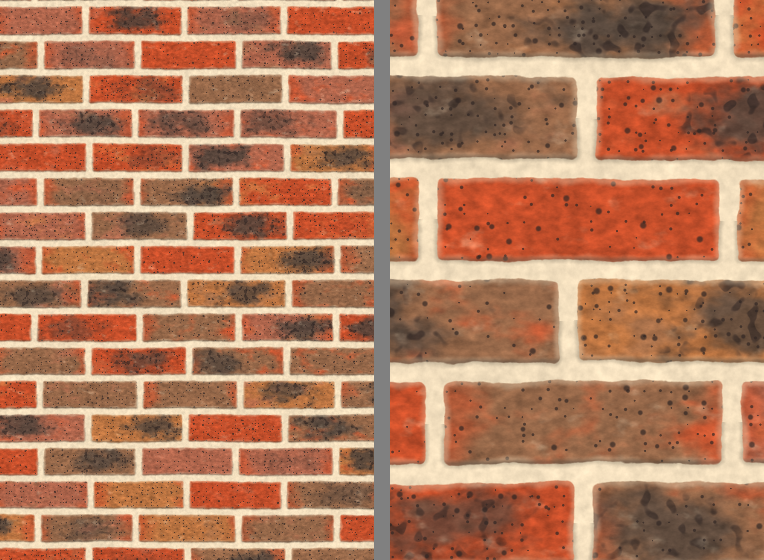
Left, the full canvas; right, a detail of the centre.
Give the GLSL for this texture, as a Shadertoy shader.

```glsl
// Weathered brick wall in running bond: ragged red, rose, umber and ochre
// bricks in cream mortar. Each brick is a rounded box with a hashed tone,
// soot bloom and pits; gradient noise gives the grain and the worn edges.

#define BRICKS_ACROSS 3.75
#define ROWS_DOWN 16.55
#define JOINT 0.0172          // mortar width, in canvas widths
#define CORNER 0.005
#define RAGGED 0.0032
#define JOINT_JITTER 0.035    // sideways drift of upright joints, in bricks
#define ROW_BOW 0.085         // sag of the courses, in rows
#define SOOT_AMOUNT 0.85
#define GRAIN 0.42

const vec3 RED = vec3(0.77, 0.31, 0.17);
const vec3 ROSE = vec3(0.69, 0.40, 0.30);
const vec3 UMBER = vec3(0.59, 0.41, 0.29);
const vec3 OCHRE = vec3(0.74, 0.46, 0.26);
const vec3 SOOT = vec3(0.30, 0.26, 0.23);
const vec3 PIT = vec3(0.19, 0.15, 0.14);
const vec3 LIME = vec3(0.96, 0.88, 0.75);

vec2 hash2(vec2 p) {
    vec3 q = fract(p.xyx * vec3(0.1031, 0.1030, 0.0973));
    q += dot(q, q.yzx + 33.33);
    return fract((q.xx + q.yz) * q.zy);
}

float corner(vec2 cell, vec2 f, vec2 o) {
    return dot(hash2(cell + o) * 2.0 - 1.0, f - o);
}

float gradientNoise(vec2 p) {
    vec2 i = floor(p), f = fract(p);
    vec2 u = f * f * f * (f * (f * 6.0 - 15.0) + 10.0);
    return mix(mix(corner(i, f, vec2(0, 0)), corner(i, f, vec2(1, 0)), u.x),
               mix(corner(i, f, vec2(0, 1)), corner(i, f, vec2(1, 1)), u.x), u.y);
}

float fbm(vec2 p) {
    float sum = 0.0, amp = 0.6;
    for (int i = 0; i < 4; i++) {
        sum += amp * gradientNoise(p);
        p = mat2(1.6, 1.2, -1.2, 1.6) * p + 7.3;
        amp *= 0.55;
    }
    return sum;
}

// Round specks scattered on a jittered grid; density is the share of cells used
float specks(vec2 p, float density) {
    vec2 cell = floor(p), h = hash2(cell + 51.0);
    float radius = mix(0.1, 0.3, h.y);
    float dist = length(fract(p) - 0.3 - 0.4 * hash2(cell + 9.0));
    return step(h.x, density) * smoothstep(radius, radius * 0.4, dist);
}

vec3 clayTone(float h) {
    return h < 0.34 ? RED : h < 0.64 ? ROSE : h < 0.87 ? UMBER : OCHRE;
}

float jointAt(float column, float row) {
    return column + JOINT_JITTER * (hash2(vec2(column, row) + 23.0).x * 2.0 - 1.0);
}

vec3 brickColor(vec2 p, vec2 f, vec2 id) {
    vec2 h = hash2(id + 3.0), k = hash2(id + 71.0), seed = id * 5.7;
    float cloud = fbm(p * vec2(14, 24) + seed);
    float grain = fbm(p * vec2(75, 110));

    // Body clay with a second tone drifting in, and redder fired ends
    vec3 col = mix(clayTone(h.x), clayTone(k.x), 0.7 * smoothstep(0.0, 0.4, cloud + 0.3 * f.x * (k.y - 0.5)));
    float ends = smoothstep(0.65, 1.0, abs(f.x + 0.2 * (h.y - 0.5)) + 0.5 * cloud);
    col = mix(col, RED, 0.6 * ends * step(0.35, k.y));

    // Soot bloom and its blacker blots
    float bloom = 1.0 - length((f - (k - 0.5) * vec2(0.9, 0.5)) * vec2(1.15, 0.75))
                + 1.1 * fbm(p * vec2(18, 28) + seed);
    float burn = SOOT_AMOUNT * smoothstep(0.35, 0.85, h.y);
    col = mix(col, SOOT, burn * smoothstep(0.05, 0.75, bloom));
    float blots = smoothstep(0.12, 0.3, gradientNoise(p * 85.0 + seed));
    col = mix(col, PIT, 0.75 * blots * burn * smoothstep(0.1, 0.5, bloom));

    // Pale dust, grain and pits
    col = mix(col, LIME, 0.28 * smoothstep(0.12, 0.5, fbm(p * vec2(30, 48) - seed)));
    col *= 1.0 + GRAIN * grain + 0.2 * cloud;
    for (float i = 0.0; i < 2.0; i++)
        col = mix(col, PIT, 0.7 * specks(p * (75.0 + 55.0 * i) + seed, 0.12 + 0.25 * k.x));
    return col;
}

void mainImage(out vec4 fragColor, in vec2 fragCoord) {
    float px = 1.0 / iResolution.x;
    float down = 1.0 - fragCoord.y / iResolution.y;
    float aspect = iResolution.y / iResolution.x;
    vec2 p = vec2(fragCoord.x * px, down * aspect);

    // Course, and the brick between its two jittered joints
    float r = down * ROWS_DOWN - 0.097 - ROW_BOW * sin(3.1416 * down)
            + 0.05 * gradientNoise(p * vec2(5, 4));
    float row = floor(r);
    float c = p.x * BRICKS_ACROSS - 0.879 + 0.5 * mod(row, 2.0);
    float nearest = floor(c + 0.5);
    float column = c < jointAt(nearest, row) ? nearest - 1.0 : nearest;
    float left = jointAt(column, row), right = jointAt(column + 1.0, row);

    // Ragged rounded box, in canvas widths
    vec2 pitch = vec2(1.0 / BRICKS_ACROSS, aspect / ROWS_DOWN);
    vec2 local = vec2(c - 0.5 * (left + right), r - row - 0.5) * pitch;
    vec2 size = 0.5 * (vec2(right - left, 1.0) * pitch - JOINT);
    vec2 q = abs(local) - size + CORNER;
    float dist = length(max(q, 0.0)) + min(max(q.x, q.y), 0.0) - CORNER;
    dist += RAGGED * (fbm(p * 55.0) + 0.8 * gradientNoise(p * 24.0));

    // Mortar with sandy grain and a faint shadow under each brick
    vec3 mortar = LIME * (1.0 + 0.16 * fbm(p * 95.0) + 0.08 * fbm(p * 16.0));
    mortar *= 1.0 - 0.16 * smoothstep(0.005, 0.0, dist) * step(0.0, local.y);

    // Brick face with lime-smeared rim and dark lower edge
    vec3 brick = brickColor(p, local / size, vec2(column, row));
    float rim = smoothstep(-0.007, 0.0, dist + 0.005 * gradientNoise(p * 40.0));
    brick = mix(brick, LIME, 0.35 * rim);
    brick *= 1.0 - 0.3 * smoothstep(size.y - 0.005, size.y, local.y);

    vec3 col = mix(brick, mortar, smoothstep(-px, px, dist));
    fragColor = vec4(clamp(col, 0.0, 1.0), 1.0);
}
```
